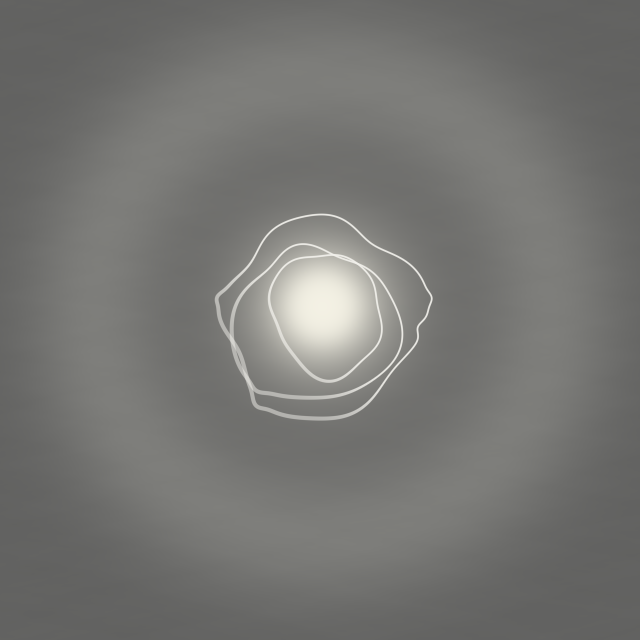
Write a Shadertoy shader that draws this background.

```glsl
const vec3 SLATE = vec3(0.385, 0.385, 0.380);
const vec3 HALO = vec3(0.105, 0.105, 0.098);
const vec3 IVORY = vec3(0.955, 0.945, 0.895);
const vec3 CHALK = vec3(0.950, 0.945, 0.925);
const vec2 CENTER = vec2(0.504, 0.521);
const float TAU = 6.2831853;
const int HARMONICS = 7;

// Closed outline in thousandths of the canvas: radius and its slope by angle.
// Each wave holds the cosine and sine weights of one harmonic.
vec2 outline(float angle, float meanRadius, vec2 waves[HARMONICS]) {
    vec2 curve = vec2(meanRadius, 0.0);
    for (int i = 0; i < HARMONICS; i++) {
        float k = float(i + 1);
        vec2 turn = vec2(cos(k * angle), sin(k * angle));
        curve.x += dot(waves[i], turn);
        curve.y += k * dot(waves[i], vec2(-turn.y, turn.x));
    }
    return curve;
}

// Local corner or notch: height and slope of a bell around one angle.
vec2 corner(float angle, float place, float width, float height) {
    float offset = mod(angle - place + 0.5 * TAU, TAU) - 0.5 * TAU;
    float bell = height * exp(-offset * offset / (width * width));
    return vec2(bell, -2.0 * offset * bell / (width * width));
}

// Coverage of a stroke that follows an outline.
float stroke(float radius, vec2 curve, float halfWidth, float blur) {
    curve *= 0.001;
    float slope = curve.y / max(curve.x, 0.001);
    float dist = abs(radius - curve.x) / sqrt(1.0 + slope * slope);
    return 1.0 - smoothstep(halfWidth - blur, halfWidth + blur, dist);
}

// Soft ring around the center.
float ring(float radius, float place, float width) {
    float offset = (radius - place) / width;
    return exp(-offset * offset);
}

// Exponential glow that saturates smoothly into a disc.
float core(float radius, float strength, float falloff) {
    float light = strength * exp(-falloff * radius);
    return light * pow(1.0 + pow(light, 6.0), -1.0 / 6.0);
}

// Faint brushed texture, stretched sideways.
float brushed(vec2 p) {
    float sum = 0.0;
    float weight = 0.5;
    for (int i = 0; i < 4; i++) {
        p += 0.4 * sin(p.yx * vec2(0.7, 0.3) + float(i) * 1.9);
        sum += weight * sin(p.x) * sin(p.y);
        p = p * 1.8 + vec2(2.3, 5.1);
        weight *= 0.65;
    }
    return sum;
}

void mainImage(out vec4 fragColor, in vec2 fragCoord) {
    float side = min(iResolution.x, iResolution.y);
    vec2 p = (fragCoord - 0.5 * iResolution.xy) / side + 0.5 - CENTER;
    float radius = length(p);
    float angle = atan(p.y, p.x + 1e-6);

    // Background, wide halo and bright core
    vec3 color = SLATE + HALO * ring(radius, 0.358, 0.110);
    color += 0.005 * brushed(p * vec2(24.0, 95.0));
    color = mix(color, IVORY, core(radius, 2.17, 16.5));

    // Outlines from the outside in
    vec2 outer = outline(angle, 153.0, vec2[HARMONICS](
        vec2(0.0, -17.4), vec2(-1.4, 1.9), vec2(6.5, 1.4), vec2(8.5, 1.4),
        vec2(-1.4, 2.3), vec2(3.5, 0.2), vec2(-3.5, -0.9)));
    outer += corner(angle, 4.119, 0.08, 8.5) + corner(angle, 6.074, 0.09, -10.0);
    outer += corner(angle, 3.054, 0.07, 6.5) + corner(angle, 0.080, 0.07, 6.0);

    vec2 middle = outline(angle, 121.9, vec2[HARMONICS](
        vec2(-11.0, -32.1), vec2(4.2, 0.7), vec2(3.1, -6.7), vec2(-1.5, 2.1),
        vec2(-2.3, -0.4), vec2(0.5, -1.7), vec2(-0.9, 0.5)));
    middle += corner(angle, 4.049, 0.09, 6.0);

    vec2 inner = outline(angle, 90.3, vec2[HARMONICS](
        vec2(6.3, -10.2), vec2(-5.4, -6.0), vec2(-2.4, 4.8), vec2(0.4, -1.1),
        vec2(-0.4, -2.0), vec2(-1.2, -0.5), vec2(-1.3, 1.1)));

    // Strokes grow wider and fainter toward the lower left
    float fade = smoothstep(0.0, 0.14, -0.7071 * (p.x + p.y));
    float halfWidth = mix(0.0014, 0.0032, fade);
    float opacity = mix(0.92, 0.50, fade);
    float blur = max(0.7 / side, 0.0008);
    color = mix(color, CHALK, opacity * stroke(radius, outer, halfWidth, blur));
    color = mix(color, CHALK, opacity * stroke(radius, middle, halfWidth, blur));
    color = mix(color, CHALK, opacity * stroke(radius, inner, halfWidth, blur));

    fragColor = vec4(color, 1.0);
}
```
